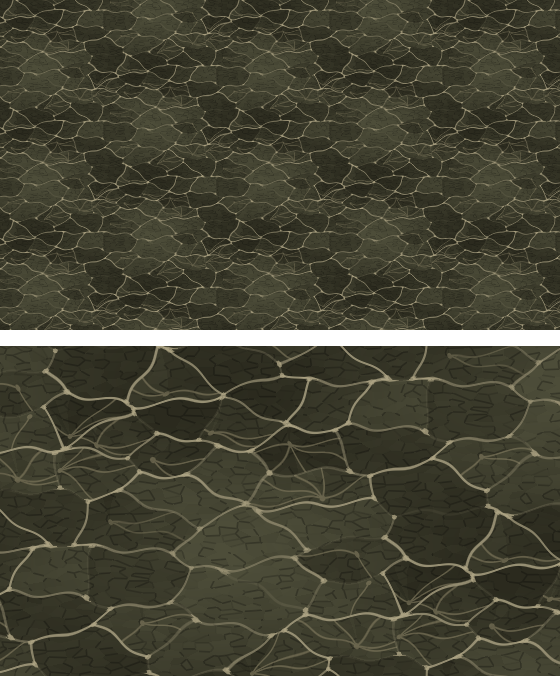
Top, the full canvas; bottom, a detail of the centre.
This pattern is drawn by a Shadertoy shader. Its source:

```glsl
// Cracked olive stone: a stretched Voronoi network with pale veins, bright joints,
// fans of thin rays and fine dark crazing. All cells wrap on a half-shifted lattice,
// so each band of the pattern repeats the one below it, moved by half a tile.

const float PI = 3.14159265;
const vec2 TILE = vec2(0.4036, 0.0990);   // lattice band, in canvas widths

struct Cell {
    vec2 id;        // wrapped cell index
    vec2 toSeed;    // offset to the seed, in grid cells
    float edge;     // distance to the nearest edge, in canvas widths
    float second;   // distance to the next nearest edge
    float key;      // random value shared by both sides of the edge
};

vec2 hash2(vec2 p) {
    return fract(sin(vec2(dot(p, vec2(127.1, 311.7)), dot(p, vec2(269.5, 183.3)))) * 43758.5453);
}

// Bring an index into the first band; each band shifts by half a tile
vec2 wrapId(vec2 id, vec2 count) {
    float band = floor((id.y + 0.5) / count.y);
    return vec2(floor(mod(id.x - band * count.x * 0.5 + 0.5, count.x)), id.y - band * count.y);
}

vec2 seedOffset(vec2 id, vec2 count) {
    return hash2(wrapId(id, count) + count);
}

Cell voronoi(vec2 q, vec2 count) {
    vec2 g = q * count, base = floor(g), f = g - base;
    vec2 nearCell = vec2(0.0), nearSeed = vec2(0.0);
    float best = 1e3;
    for (int j = -1; j <= 1; j++)
    for (int i = -1; i <= 1; i++) {
        vec2 c = vec2(i, j);
        vec2 r = c + seedOffset(base + c, count) - f;
        if (dot(r, r) < best) { best = dot(r, r); nearSeed = r; nearCell = c; }
    }

    vec2 id = wrapId(base + nearCell, count);
    Cell cell = Cell(id, nearSeed, 1e3, 1e3, 0.0);
    for (int j = -2; j <= 2; j++)
    for (int i = -2; i <= 2; i++) {
        vec2 c = nearCell + vec2(i, j);
        vec2 r = c + seedOffset(base + c, count) - f;
        vec2 n = r - nearSeed;
        if (dot(n, n) < 1e-5) continue;
        // Undo the stretch so that lines keep one width in all directions
        float d = dot(0.5 * (nearSeed + r), n) / length(n * count / TILE);
        if (d < cell.edge) {
            cell.second = cell.edge;
            cell.edge = d;
            cell.key = fract(hash2(id).x + hash2(wrapId(base + c, count)).x);
        } else {
            cell.second = min(cell.second, d);
        }
    }
    return cell;
}

float stroke(float d, float halfWidth, float px) {
    return clamp((halfWidth - d) / px + 0.5, 0.0, 1.0);
}

// Thin rays from a hub inside the cell: x = line coverage, y = facet shade
vec2 fan(Cell cell, vec2 count, float px) {
    vec2 rnd = hash2(cell.id + 17.3);
    float heading = 2.0 * PI * rnd.x;
    vec2 hub = cell.toSeed - 0.3 * vec2(cos(heading), sin(heading));
    vec2 v = -hub * TILE / count;
    float lines = 0.0, facets = 0.0;
    for (int i = 0; i < 5; i++) {
        float jitter = hash2(cell.id + float(i) * 7.1).y - 0.5;
        float a = heading + 0.65 * (float(i) - 2.0) + 0.5 * jitter;
        vec2 dir = normalize(vec2(cos(a), sin(a)) * TILE / count);
        float across = dir.x * v.y - dir.y * v.x;
        float along = dot(v, dir);
        float present = step(0.3, hash2(cell.id + float(i) * 3.7).x);
        float ray = stroke(abs(across), 0.0005, px) * smoothstep(-px, px, along);
        lines = max(lines, ray * present);
        float side = smoothstep(-px, px, across) * step(0.0, along);
        facets += present * side * (i % 2 == 0 ? -1.0 : 1.0);
    }
    lines = max(lines, stroke(length(v), 0.0016, px));
    return vec2(lines, facets) * step(0.5, rnd.y);
}

void mainImage(out vec4 fragColor, in vec2 fragCoord) {
    float px = 1.0 / iResolution.x;
    vec2 q = (fragCoord * px - vec2(0.251, 0.469)) / TILE;
    vec2 plates = vec2(8.0, 4.0), grains = vec2(44.0, 22.0);

    // Kink the veins a little, with waves that fit the lattice
    vec2 kink = sin(2.0 * PI * vec2(7.0 * q.x + 2.5 * q.y, 11.0 * q.x - 1.5 * q.y));
    Cell plate = voronoi(q + vec2(0.004, 0.018) * kink, plates);
    Cell grain = voronoi(q, grains);
    vec2 rays = fan(plate, plates, px);

    // Soft dark and light patches, then a tone for each plate and facet
    float patches = cos(2.0 * PI * q.x) * cos(PI * q.y);
    float tone = 0.46 - 0.34 * patches + 0.6 * (hash2(plate.id + 5.0).y - 0.5) + 0.15 * rays.y;
    tone += 0.22 * (hash2(grain.id).y - 0.5);
    vec3 color = mix(vec3(0.168, 0.166, 0.118), vec3(0.290, 0.290, 0.215), clamp(tone, 0.0, 1.1));

    // Broken crazing in the stone
    float crazing = stroke(grain.edge, 0.0005, px) * smoothstep(0.35, 0.8, grain.key);
    color *= 1.0 - 0.26 * crazing;

    // Veins fade in the light patches; joints stay bright
    float worn = 1.0 - 0.35 * smoothstep(0.2, 0.9, -patches);
    float vein = stroke(plate.edge, 0.0007, px) * mix(0.1, 1.0, smoothstep(0.05, 0.75, plate.key)) * worn;
    float joint = stroke(plate.second, 0.0015, px) * worn;
    color = mix(color, vec3(0.52, 0.49, 0.38), 0.6 * rays.x * worn);
    color = mix(color, vec3(0.59, 0.56, 0.45), vein);
    color = mix(color, vec3(0.70, 0.66, 0.53), 0.75 * joint);

    fragColor = vec4(color, 1.0);
}
```
